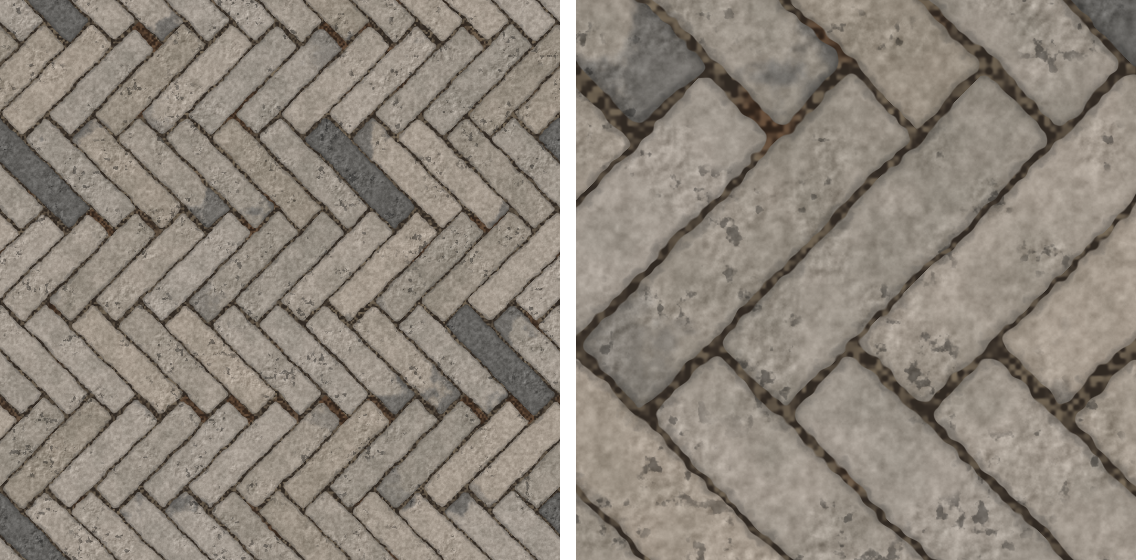
Left: the whole. Right: its middle third, enlarged.
Reproduce this texture procedurally as a Shadertoy shader.

```glsl
float hash(vec2 p) {
    vec3 v = fract(p.xyx * 0.1031);
    v += dot(v, v.yzx + 33.33);
    return fract((v.x + v.y) * v.z);
}

// Value noise that wraps at the canvas edges for whole frequencies
float noise(vec2 uv, float freq) {
    vec2 i = floor(uv * freq), f = fract(uv * freq);
    f = f * f * (3.0 - 2.0 * f);
    vec2 lo = mod(i, freq) + freq, hi = mod(i + 1.0, freq) + freq;
    return mix(mix(hash(lo), hash(vec2(hi.x, lo.y)), f.x),
               mix(hash(vec2(lo.x, hi.y)), hash(hi), f.x), f.y);
}

float fbm(vec2 uv, float freq) {
    float sum = 0.0, amp = 0.5;
    for (int i = 0; i < 4; i++) {
        sum += amp * noise(uv, freq);
        freq *= 2.0;
        amp *= 0.5;
    }
    return sum;
}

float roundedBox(vec2 p, vec2 halfSize, float radius) {
    vec2 e = abs(p) - halfSize + radius;
    return length(max(e, 0.0)) + min(max(e.x, e.y), 0.0) - radius;
}

void mainImage(out vec4 fragColor, in vec2 fragCoord) {
    vec2 uv = fragCoord / iResolution.xy;
    float px = 17.0 / iResolution.y;

    // Diagonal grid, one unit per brick width; each brick covers four cells
    vec2 shift = vec2(0.47, 1.04);
    vec2 p = uv * 12.0 - shift;
    vec2 g = vec2(p.x + p.y, p.y - p.x);
    vec2 cell = floor(g);
    float slot = mod(cell.x + cell.y, 8.0);
    bool rising = slot < 4.0;
    vec2 centre = cell + (rising ? vec2(2.0 - slot, 0.5) : vec2(0.5, 6.0 - slot));
    vec2 id = floor(mod(vec2(centre.x - centre.y, centre.x + centre.y) * 0.5 + shift, 12.0));

    // Position along and across the brick, with uneven edges
    vec2 q = g - centre;
    if (!rising) q = q.yx;
    float tone = hash(id + 3.0), wear = hash(id + 27.0), reach = hash(id + 51.0);
    q += 0.07 * (vec2(noise(uv, 30.0), noise(uv.yx, 36.0)) - 0.5);
    q += 0.05 * (vec2(noise(uv, 150.0), noise(uv.yx, 160.0)) - 0.5);
    q.y += q.x * (tone - 0.5) * 0.025;

    // Some rising bricks are broken short at the upper end
    float chip = rising && wear > 0.5 ? 0.16 * reach : 0.0;
    vec2 halfSize = vec2(1.95 - 0.04 * wear - 0.5 * chip, 0.472 - 0.022 * reach);
    float d = roundedBox(q + vec2(0.5 * chip, 0.0), halfSize, 0.11);

    // Fine gritty surface, scuffed in patches and lit from the upper left
    float mottle = fbm(uv, 40.0) - 0.47;
    float grain = fbm(uv, 190.0) - 0.47;
    float relief = fbm(uv, 130.0) - fbm(uv + vec2(-0.0018, 0.0018), 130.0);
    float scuffed = smoothstep(0.45, 0.75, noise(uv, 31.0));
    vec3 stone = mix(vec3(0.55, 0.52, 0.475), vec3(0.65, 0.61, 0.565),
                     clamp(0.7 + 0.75 * (tone - 0.5) + 1.4 * mottle, 0.0, 1.0));
    stone += (hash(id + 75.0) - 0.5) * vec3(0.012, 0.0, -0.014);

    // Slate bricks and dark stains creeping in from the ends
    bool slate = !rising && (id.y == 4.0 ? id.x == 10.0 : id.x == 0.0 || id == vec2(7.0, 8.0));
    float end = hash(id + 99.0) > 0.5 ? 1.0 : -1.0;
    float stain = smoothstep(0.0, 0.5, q.x * end - 1.9 + 1.1 * reach * reach + 2.0 * mottle);
    stain *= step(0.45, hash(id + 123.0)) * (rising ? 0.4 : 0.75);
    stone = mix(stone, vec3(0.37, 0.365, 0.355), slate ? 0.93 : stain);

    stone += 0.21 * grain + (0.1 + 0.25 * scuffed) * relief;
    stone *= 1.0 - 0.35 * scuffed * smoothstep(0.6, 0.72, fbm(uv, 120.0));
    stone *= 1.0 - 0.25 * smoothstep(-0.09, 0.01, d + 0.2 * grain);

    // Dark joints with sandy grit and patches of dull brown litter
    float grit = noise(uv, 290.0);
    float sandy = 0.35 + 0.5 * noise(uv, 45.0);
    vec3 joint = mix(vec3(0.19, 0.16, 0.135), vec3(0.46, 0.41, 0.34),
                     smoothstep(0.2, 0.9, grit) * sandy * 1.3);
    float litter = smoothstep(0.8, 0.92, noise(uv, 20.0));
    if (q.x > halfSize.x - chip) litter = max(litter, smoothstep(0.05, 0.12, chip));
    joint = mix(joint, vec3(0.33, 0.23, 0.16) * (0.5 + 0.7 * grit), 0.65 * litter);

    float joints = smoothstep(-0.5 * px, 0.5 * px + 0.01, d);
    fragColor = vec4(clamp(mix(stone, joint, joints), 0.0, 1.0), 1.0);
}
```
